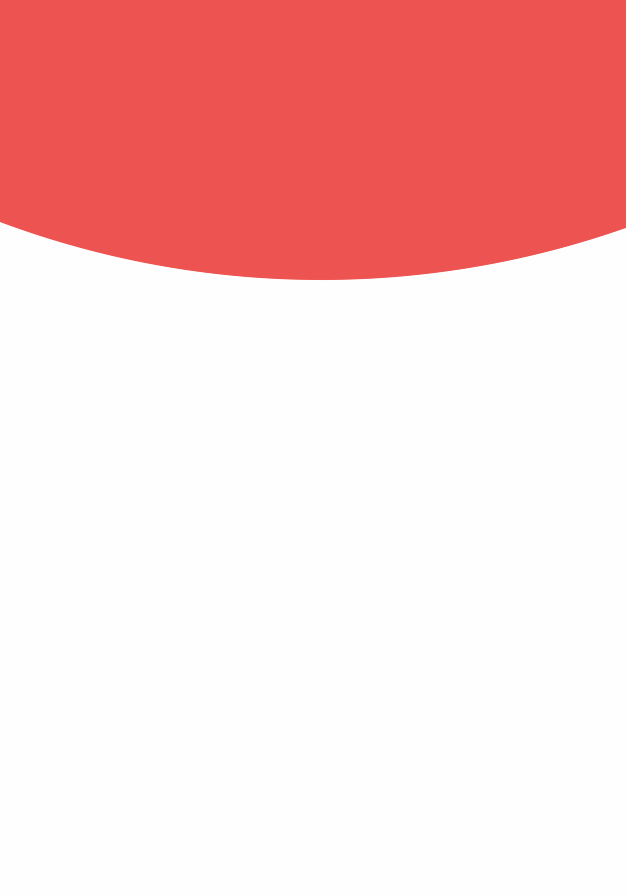
A Shadertoy shader for this background:

```glsl
// Draws a broad coral dome hanging from the top edge over a near-white page.

#define CORAL      vec3(0.930, 0.325, 0.312)
#define PAGE       vec3(0.995)
#define DOME_X     0.513   // lowest point, as a share of the width
#define DOME_Y     0.6875  // lowest point, as a share of the height
#define RADIUS     1.025   // dome radius, in canvas heights
#define EDGE_PX    1.2     // width of the smoothed edge

// Signed distance to a circle, negative inside.
float circleDistance(vec2 point, vec2 center, float radius) {
    return length(point - center) - radius;
}

void mainImage(out vec4 fragColor, in vec2 fragCoord) {
    // Canvas units: the height is one.
    vec2 point = fragCoord / iResolution.y;
    float aspect = iResolution.x / iResolution.y;

    // Dome: the lower arc of a large circle centered above the canvas.
    vec2 center = vec2(DOME_X * aspect, DOME_Y + RADIUS);
    float domeDistance = circleDistance(point, center, RADIUS);

    // Smoothed edge between the dome and the page.
    float halfEdge = 0.5 * EDGE_PX / iResolution.y;
    float pageMask = smoothstep(-halfEdge, halfEdge, domeDistance);

    fragColor = vec4(mix(CORAL, PAGE, pageMask), 1.0);
}
```
